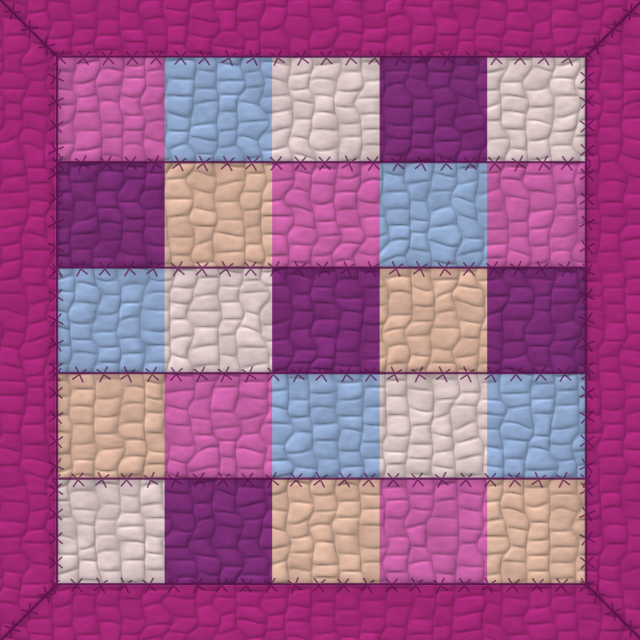
Write a WebGL 2 fragment shader that draws this pattern.

```glsl
#version 300 es
precision highp float;

uniform vec2 u_resolution;
out vec4 fragColor;

// Layout
const float LEFT = 0.0892, RIGHT = 0.9155;
const float TOP = 0.9115, BOTTOM = 0.0873;
const float COL_W = 0.1680, ROW_H = 0.16484;
// Stitching
const float STITCH_PITCH = 0.0379;
const vec2 STITCH_ARM = vec2(0.0080, 0.0095);
const float THREAD = 0.0012, SEAM = 0.0017;
const float SIDE_PHASE = 0.0075, MITRE_PHASE = 0.0230;
const float SHADOW_REACH = 0.0060, SHADOW_DEPTH = 0.20;
// Cloth
const vec2 WEAVE = vec2(0.0375, 0.0270);
const float WARP = 0.55, PUFF = 0.16, RELIEF = 0.24, GRAIN = 0.09;
// Colours
const vec3 FRAME = vec3(0.615, 0.150, 0.440);
const vec3 THREAD_COLOR = vec3(0.33, 0.06, 0.28);
const vec3 PATCHES[5] = vec3[5](
    vec3(0.730, 0.355, 0.600),   // pink
    vec3(0.530, 0.615, 0.750),   // blue
    vec3(0.800, 0.730, 0.725),   // white
    vec3(0.455, 0.170, 0.430),   // purple
    vec3(0.785, 0.645, 0.570));  // tan

float hash(vec2 p) {
    vec3 q = fract(p.xyx * vec3(0.1031, 0.1030, 0.0973));
    q += dot(q, q.yzx + 33.33);
    return fract((q.x + q.y) * q.z);
}

float noise(vec2 p) {
    vec2 i = floor(p), f = fract(p);
    f = f * f * (3.0 - 2.0 * f);
    vec2 e = vec2(1.0, 0.0);
    return mix(mix(hash(i), hash(i + e.xy), f.x),
               mix(hash(i + e.yx), hash(i + e.xx), f.x), f.y);
}

float fbm(vec2 p) {
    float sum = 0.0, amp = 0.5;
    for (int i = 0; i < 4; i++) {
        sum += amp * noise(p);
        p = p * 2.03 + 17.3;
        amp *= 0.5;
    }
    return sum;
}

// Puffy yarn bumps, staggered between columns
float clothHeight(vec2 p) {
    vec2 q = p / WEAVE;
    q += WARP * (vec2(noise(q * 0.9 + 5.0), noise(q * 0.9 + 41.0)) - 0.5);
    float column = floor(q.x);
    q.y += 0.5 * mod(column, 2.0);
    vec2 f = fract(q);
    vec2 bump = sqrt(max(4.0 * f * (1.0 - f), 0.0));
    float size = 0.65 + 0.5 * hash(vec2(column, floor(q.y)) + 60.0);
    return smoothstep(0.0, 1.0, bump.x * bump.y) * size;
}

float clothShade(vec2 p) {
    float h = clothHeight(p);
    float lit = h - clothHeight(p + vec2(-0.0025, 0.0040));
    float grain = fbm(p * vec2(48.0, 85.0) + 9.0) - 0.47;
    float fibre = noise(p * vec2(95.0, 230.0) + 70.0) - 0.5;
    return 1.0 + PUFF * (h - 0.52) + RELIEF * lit + GRAIN * (2.0 * grain + 0.5 * fibre);
}

// The colours run diagonally; the last column repeats the third
vec3 patchColor(int col, int row) {
    int c = col == 4 ? 2 : col;
    return PATCHES[(c + 3 * row) % 5];
}

vec3 quilt(vec2 p, float aa) {
    vec2 g = vec2(p.x - LEFT, TOP - p.y) / vec2(COL_W, ROW_H);
    ivec2 k = ivec2(clamp(floor(g + 0.5), 1.0, 4.0));
    vec2 edge = (g - vec2(k)) * vec2(COL_W, ROW_H);
    vec2 w = smoothstep(-aa, aa, edge);
    vec3 upper = mix(patchColor(k.x - 1, k.y - 1), patchColor(k.x, k.y - 1), w.x);
    vec3 lower = mix(patchColor(k.x - 1, k.y), patchColor(k.x, k.y), w.x);
    return mix(upper, lower, w.y);
}

// Distance to a row of slightly tilted crosses
float crosses(float along, float across, float phase, float seed) {
    float t = (along - phase) / STITCH_PITCH + 0.5;
    float id = floor(t);
    vec2 q = vec2((t - id - 0.5) * STITCH_PITCH, across);
    float tilt = 0.6 * (hash(vec2(id + 80.0, seed)) - 0.5);
    q = abs(mat2(cos(tilt), sin(tilt), -sin(tilt), cos(tilt)) * q);
    float h = clamp(dot(q, STITCH_ARM) / dot(STITCH_ARM, STITCH_ARM), 0.0, 1.0);
    return length(q - STITCH_ARM * h);
}

float stroke(float d, float halfWidth, float aa) {
    return 1.0 - smoothstep(halfWidth - aa, halfWidth + aa, d);
}

void main() {
    float unit = min(u_resolution.x, u_resolution.y);
    vec2 p = (gl_FragCoord.xy - 0.5 * u_resolution) / unit + 0.5;
    float aa = 0.8 / unit;

    vec2 center = 0.5 * vec2(LEFT + RIGHT, TOP + BOTTOM);
    vec2 halfSize = 0.5 * vec2(RIGHT - LEFT, TOP - BOTTOM);
    vec2 c = p - center;
    vec2 b = abs(c) - halfSize;
    float box = max(b.x, b.y);
    float inside = 1.0 - smoothstep(-aa, aa, box);

    // Cloth
    vec3 color = mix(FRAME, quilt(p, aa), inside);
    color *= mix(1.0, clothShade(p), mix(0.75, 1.0, inside));

    // Nearest horizontal seam
    float row = clamp(floor((TOP - p.y) / ROW_H + 0.5), 0.0, 5.0);
    float rowY = p.y - (TOP - row * ROW_H);
    float rowSeam = length(vec2(max(b.x, 0.0), rowY));
    float rowPhase = 0.0169 - 0.0022 * row;
    float rowCross = crosses(p.x, rowY + 0.002, rowPhase, row + 3.0);
    rowCross = max(rowCross, b.x - 0.006);

    // Side seams and mitred corners
    float sideSeam = length(vec2(b.x, max(b.y, 0.0)));
    float sideCross = crosses(1.0 - p.y, b.x - 0.002, SIDE_PHASE, c.x < 0.0 ? 11.0 : 12.0);
    sideCross = max(sideCross, b.y - 0.006);
    float along = (b.x + b.y) * 0.7071, across = (b.x - b.y) * 0.7071;
    float mitreSeam = length(vec2(min(along, 0.0), across));
    float seed = 20.0 + step(0.0, c.x) + 2.0 * step(0.0, c.y);
    float mitreCross = max(crosses(along, across, MITRE_PHASE, seed), -along);

    // Seam shadows and pale edge of the quilt
    float seam = min(min(rowSeam, sideSeam), mitreSeam);
    color *= 1.0 - SHADOW_DEPTH * exp(-seam / SHADOW_REACH);
    float rim = stroke(abs(box - 0.0022), 0.0006, aa) * step(c.x, halfSize.x);
    color += 0.10 * rim;

    // Thread
    float line = stroke(seam, SEAM, aa);
    float cross = stroke(min(min(rowCross, sideCross), mitreCross), THREAD, aa);
    color = mix(color, THREAD_COLOR, max(0.78 * line, 0.70 * cross));

    fragColor = vec4(clamp(color, 0.0, 1.0), 1.0);
}
```
